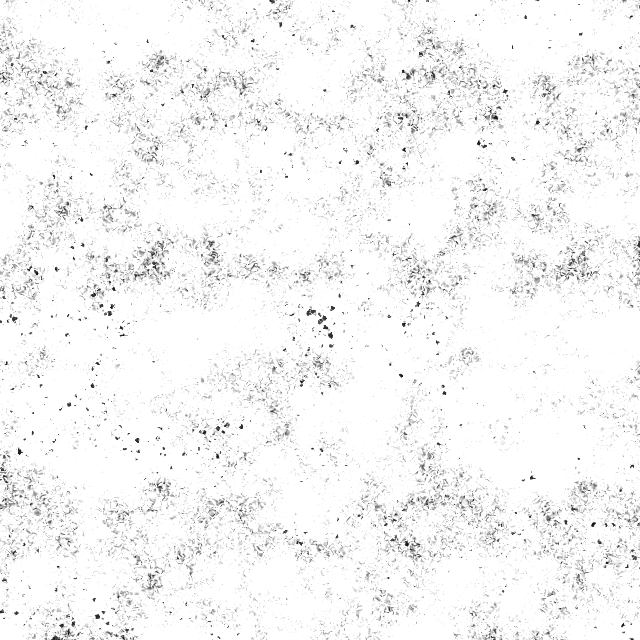
Give the GLSL for this texture, as a three.js fragment shader.

```glsl
// Black grime on white: tiling patches of fine grey dust with clusters of dark specks.
#define DUST_REPEAT 1.5     // dust tiles across the canvas
#define PATCH_CELLS 7.0     // coarsest dust patches per tile
#define PATCH_BIAS 0.76     // higher gives cleaner paper
#define PATCH_CONTRAST 2.4  // how strongly patches gather the dust
#define GRAIN_CELLS 430.0   // dust grains across the canvas
#define SPECK_CELLS 130.0   // speck cells across the canvas
#define CLUSTER_CELLS 6.0   // speck clusters across the canvas
#define SPECK_MIN 0.0006    // speck radii
#define SPECK_MAX 0.0037
#define SPECK_EDGE 0.0010   // softness of the speck outline
#define ROUGHNESS 0.84      // weight of each finer octave

varying vec2 vUv;

float hash(vec2 p) {
  vec3 q = fract(p.xyx * 0.1031);
  q += dot(q, q.yzx + 33.33);
  return fract((q.x + q.y) * q.z);
}

// Value noise that repeats after a whole number of cells
float noise(vec2 p, float period) {
  vec2 i = floor(p);
  vec2 f = fract(p);
  f = f * f * (3.0 - 2.0 * f);
  vec2 a = mod(i, period);
  vec2 b = mod(i + 1.0, period);
  return mix(mix(hash(a), hash(vec2(b.x, a.y)), f.x),
             mix(hash(vec2(a.x, b.y)), hash(b), f.x), f.y);
}

// Rough sum of octaves, so that patches get crumbly borders
float fbm(vec2 p, float period) {
  float sum = 0.0;
  float total = 0.0;
  float weight = 1.0;
  for (int i = 0; i < 6; i++) {
    sum += weight * noise(p + 17.0 * float(i), period);
    total += weight;
    weight *= ROUGHNESS;
    p *= 2.0;
    period *= 2.0;
  }
  return sum / total;
}

// Two independent noises, used to bend coordinates
vec2 wobble(vec2 p) {
  return vec2(noise(p + 7.3, 4096.0), noise(p + 91.7, 4096.0)) - 0.5;
}

// Fine grey grains, gathered where the patch noise is high
float dustInk(vec2 uv, float grain) {
  float patches = fbm(uv * DUST_REPEAT * PATCH_CELLS, PATCH_CELLS);
  float dust = max(grain + PATCH_CONTRAST * (patches - 0.5) - PATCH_BIAS, 0.0);
  return min(0.3 * dust + dust * dust, 0.8);
}

// Jagged dark chips, one at most per cell, thicker inside clusters
float speckInk(vec2 uv) {
  vec2 p = uv + wobble(uv * 300.0) * 0.0045;
  vec2 home = floor(p * SPECK_CELLS);
  float ink = 0.0;
  for (int y = -1; y <= 1; y++) {
    for (int x = -1; x <= 1; x++) {
      vec2 cell = home + vec2(x, y);
      vec2 center = (cell + vec2(hash(cell + 211.0), hash(cell + 347.0))) / SPECK_CELLS;
      float cluster = smoothstep(0.54, 0.75, fbm(center * CLUSTER_CELLS + 40.0, 512.0));
      float present = step(hash(cell + 503.0), 0.014 + 0.5 * cluster);
      float size = pow(hash(cell + 619.0), 2.5);
      float radius = mix(SPECK_MIN, SPECK_MAX, size * (0.5 + 0.5 * cluster));
      float shape = 1.0 - smoothstep(-SPECK_EDGE, SPECK_EDGE, length(p - center) - radius);
      ink = max(ink, present * shape * mix(0.55, 0.95, sqrt(size)));
    }
  }
  return ink;
}

void main() {
  // The grain lattice is turned and bent to hide its rows
  vec2 turned = mat2(0.8, 0.6, -0.6, 0.8) * vUv * GRAIN_CELLS;
  float grain = noise(turned + 2.5 * wobble(turned * 0.37), 4096.0);

  float dust = dustInk(vUv, grain);
  float specks = speckInk(vUv) * (0.75 + 0.25 * grain);
  gl_FragColor = vec4(vec3((1.0 - dust) * (1.0 - specks)), 1.0);
}
```
